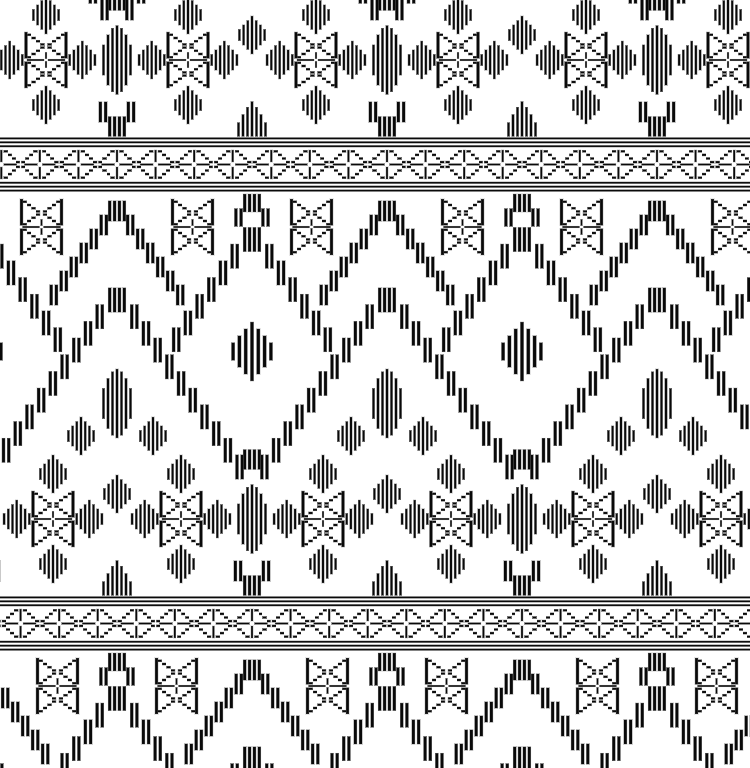
A Shadertoy shader for this pattern:

```glsl
// Woven black-on-white frieze: medallion bands, barred chevrons, lozenges and star boxes.
// Each row is folded about its vertical axis, and successive rows shift by half a repeat.
// Every motif is a distance to thin upright bars or short dashes, merged with min().

#define UNITS 768.0        // design units per canvas height
#define HALF_REPEAT 135.0  // half the horizontal repeat
#define ROW_HEIGHT 459.0
#define ROW_TOP 137.0
#define AXIS_X 117.0
#define MEDALLION_PITCH 38.571
#define BAR_HALF 1.55      // half width of a chevron bar
#define SOFTNESS 1.25      // edge width in pixels
#define INK vec3(0.035)
#define PAPER vec3(1.0)

float box(vec2 p, vec2 halfSize) {
    vec2 d = abs(p) - halfSize;
    return max(d.x, d.y);
}

// Two upright bars
float pairBars(vec2 p, float halfHeight) {
    return box(vec2(abs(p.x) - 2.6, p.y), vec2(BAR_HALF, halfHeight));
}

// Four upright bars
float blockBars(vec2 p, float halfHeight) {
    return box(vec2(abs(abs(p.x) - 4.9) - 2.45, p.y), vec2(BAR_HALF, halfHeight));
}

// Seven bars shortening outward: curve 1 is a lozenge, higher is a lens
float lozenge(vec2 p, float pitch, float halfHeight, float taper, float curve) {
    float i = clamp(round(p.x / pitch), -3.0, 3.0);
    float h = halfHeight * (1.0 - taper * pow(abs(i) / 3.0, curve));
    return box(vec2(p.x - i * pitch, p.y), vec2(pitch * 0.27, h));
}

float smallLozenge(vec2 p) { return lozenge(p, 4.2, 19.0, 0.7, 1.0); }
float lens(vec2 p) { return lozenge(p, 4.5, 34.5, 0.56, 1.8); }

// Apex block followed by a falling staircase of bar pairs
float chevron(vec2 p, float firstX, vec2 stride, float count, float halfHeight) {
    float k = clamp(round((p.x - firstX) / stride.x), 0.0, count - 1.0);
    vec2 center = vec2(firstX + k * stride.x, (k + 1.0) * stride.y);
    return min(blockBars(p, halfHeight), pairBars(p - center, halfHeight));
}

// Four dashes along a diagonal
float dashes(vec2 p, vec2 start, vec2 stride) {
    float i = clamp(round((p.x - start.x) / stride.x), 0.0, 3.0);
    return box(p - start - i * stride, vec2(2.1, 1.1));
}

// Two stacked crosses between upright sides
float starBox(vec2 p) {
    vec2 a = abs(p);
    vec2 cell = vec2(a.x, abs(a.y - 14.0));
    float d = box(a - vec2(20.0, 14.8), vec2(1.5, 13.2));
    d = min(d, dashes(cell, vec2(3.6, 1.6), vec2(4.4, 3.2)));
    d = min(d, box(a - vec2(10.5, 0.0), vec2(8.5, 0.9)));
    return min(d, box(a - vec2(0.0, 4.5), vec2(0.9, 3.2)));
}

// Triple rules enclosing a chain of medallions
float band(vec2 p) {
    vec2 c = abs(vec2(p.x - MEDALLION_PITCH * round(p.x / MEDALLION_PITCH), p.y));
    float line = clamp(round((c.y - 22.2) / 3.9), -1.0, 1.0);
    float d = abs(c.y - 22.2 - 3.9 * line) - 0.9;
    d = min(d, dashes(c, vec2(4.5, 13.2), vec2(4.0, -3.6)));
    d = min(d, box(c - vec2(0.0, 8.5), vec2(1.0, 6.0)));
    return min(d, box(c - vec2(9.0, 0.0), vec2(6.5, 0.9)));
}

// Motifs on the main axis (p) and on the axis half a repeat away (q)
float rowMotifs(vec2 p) {
    vec2 q = vec2(HALF_REPEAT - p.x, p.y);
    float d = band(p - vec2(0.0, 164.5));

    // Chevrons and their end caps
    d = min(d, chevron(p - vec2(0.0, 300.0), 17.3, vec2(11.7, 16.7), 10.0, 12.2));
    d = min(d, chevron(q - vec2(0.0, 239.5), 17.3, vec2(11.7, 16.7), 6.0, 12.2));
    d = min(d, chevron(p - vec2(0.0, 211.0), 13.2, vec2(10.0, 14.0), 6.0, 10.2));
    d = min(d, blockBars(q - vec2(0.0, 203.0), 9.0));
    d = min(d, pairBars(q - vec2(13.5, 217.5), 9.0));
    d = min(d, blockBars(q - vec2(0.0, 459.5), 10.0));
    d = min(d, blockBars(q - vec2(0.0, 585.5), 10.0));
    d = min(d, pairBars(q - vec2(14.0, 571.0), 10.2));

    // Lozenges, lenses and half dome
    d = min(d, lozenge(q - vec2(0.0, 351.5), 6.3, 29.5, 0.7, 1.0));
    d = min(d, lens(p - vec2(0.0, 403.5)));
    d = min(d, lens(q - vec2(0.0, 519.0)));
    d = min(d, smallLozenge(p - vec2(36.0, 436.0)));
    d = min(d, smallLozenge(p - vec2(0.0, 494.0)));
    d = min(d, max(lozenge(p - vec2(0.0, 595.5), 4.5, 35.0, 0.6, 1.2), p.y - 595.5));

    // Star boxes, the lower one ringed by four lozenges
    d = min(d, starBox(p - vec2(75.5, 227.0)));
    vec2 star = p - vec2(64.0, 519.0);
    d = min(d, starBox(star));
    d = min(d, smallLozenge(vec2(abs(star.x) - 36.3, star.y)));
    return min(d, smallLozenge(vec2(star.x, abs(star.y) - 45.0)));
}

void mainImage(out vec4 fragColor, in vec2 fragCoord) {
    float unit = UNITS / iResolution.y;
    vec2 p = vec2(fragCoord.x, iResolution.y - fragCoord.y) * unit;
    float row = floor((p.y - ROW_TOP) / ROW_HEIGHT);
    p -= vec2(AXIS_X + row * HALF_REPEAT, row * ROW_HEIGHT);
    p.x = abs(mod(p.x + HALF_REPEAT, 2.0 * HALF_REPEAT) - HALF_REPEAT);
    float ink = clamp(0.5 - rowMotifs(p) / (unit * SOFTNESS), 0.0, 1.0);
    fragColor = vec4(mix(PAPER, INK, ink), 1.0);
}
```
